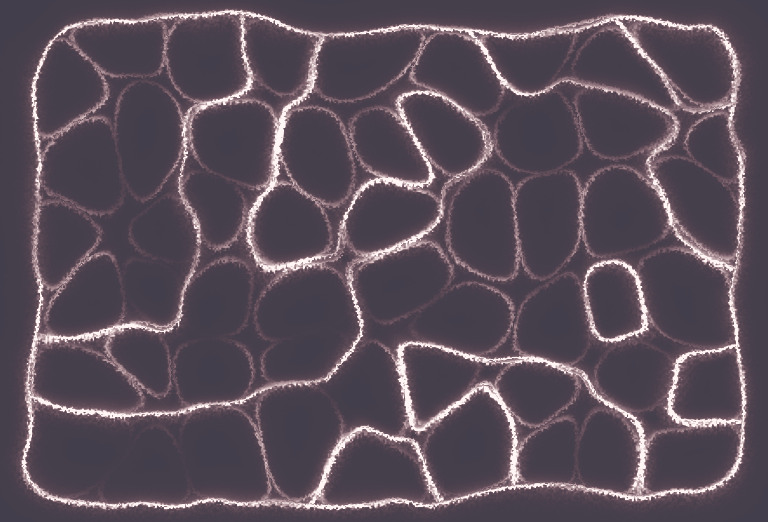
Reproduce this pattern procedurally as a Shadertoy shader.

```glsl
// A web of glowing veins around rounded cells, inside a wavy rounded wall.
// Thick veins divide two random families of jittered sites (a soft blend of
// labels); thin threads follow the softened Voronoi outline of every cell.
#define ROWS 6.0          // cells over the height of the wall
#define FILL 0.9          // height of the wall as a share of the canvas
#define JITTER 0.82       // scatter of the sites inside their grid squares
#define VEIN_SOFT 4.5     // lower values give rounder veins
#define CELL_SOFT 7.5     // lower values give rounder cells
#define STRAND 0.019      // half width of one vein strand, in cells
#define BRAID 0.10        // sideways wander of the strands
#define THREAD 0.021      // half width of a thin thread
#define GLOW 0.085        // reach of the glow around the veins
#define GRAIN 300.0       // grains over the canvas height
#define SCATTER 0.045     // displacement of the grains

const vec3 DUSK = vec3(0.264, 0.245, 0.295);
const vec3 BLUSH_WHITE = vec3(1.0, 0.96, 0.955);

vec2 hash2(vec2 p) {
    vec3 h = fract(p.xyx * vec3(0.1031, 0.1030, 0.0973));
    h += dot(h, h.yzx + 33.33);
    return fract((h.xx + h.yz) * h.zy);
}

// Smooth value noise with two independent channels in 0..1
vec2 noise2(vec2 p) {
    vec2 i = floor(p), u = fract(p);
    u = u * u * (3.0 - 2.0 * u);
    return mix(mix(hash2(i), hash2(i + vec2(1, 0)), u.x),
               mix(hash2(i + vec2(0, 1)), hash2(i + vec2(1, 1)), u.x), u.y);
}

vec2 site(vec2 c) {
    return c + 0.5 + JITTER * (hash2(c + 17.0) - 0.5);
}

bool outsideGrid(vec2 c, vec2 size) {
    return any(lessThan(c, vec2(0))) || any(greaterThanEqual(c, size));
}

float bell(float d, float width) {
    return exp(-d * d / (width * width));
}

// Three wandering strands with a shared glow; d is the distance to the axis
float vein(float d, vec2 q) {
    float light = 0.30 * exp(-abs(d) / GLOW);
    for (float i = 0.0; i < 3.0; i++) {
        vec2 n = noise2(q * 1.3 + 31.0 * i + 50.0);
        light += (0.25 + 0.4 * n.y) * bell(d + BRAID * (n.x - 0.5), STRAND);
    }
    return light;
}

float roundBox(vec2 p, vec2 halfSize, float radius) {
    vec2 e = abs(p) - halfSize + radius;
    return length(max(e, 0.0)) + min(max(e.x, e.y), 0.0) - radius;
}

void mainImage(out vec4 fragColor, in vec2 fragCoord) {
    vec2 p = (fragCoord - 0.5 * iResolution.xy) / iResolution.y;
    float scale = ROWS / FILL;
    float cols = floor(iResolution.x / iResolution.y * scale - 0.17);
    vec2 size = vec2(cols, ROWS);

    // Bent space, with a small grainy scatter
    vec2 grain = noise2(p * GRAIN + 900.0);
    vec2 q = p * scale + 0.5 * size;
    q += 0.30 * (noise2(q * 0.8 + 40.0) - 0.5);
    q += 0.10 * (noise2(q * 2.3 + 70.0) - 0.5);
    q += SCATTER * (grain - 0.5);
    float wall = roundBox(q - 0.5 * size, 0.5 * size, 0.6);

    // Nearest site, and the blended label of the sites with its gradient
    vec2 base = floor(q), home = base, toHome = vec2(9);
    vec2 sumR = vec2(0), sumLR = vec2(0);
    float sumW = 1e-9, sumL = 0.0;
    for (int k = 0; k < 25; k++) {
        vec2 c = base + vec2(k % 5, k / 5) - 2.0;
        if (outsideGrid(c, size)) continue;
        vec2 r = site(c) - q;
        if (dot(r, r) < dot(toHome, toHome)) { toHome = r; home = c; }
        float label = hash2(c + 63.0).x < 0.5 ? -1.0 : 1.0;
        float w = exp(-VEIN_SOFT * dot(r, r));
        sumW += w;
        sumL += w * label;
        sumR += w * r;
        sumLR += w * label * r;
    }
    float field = sumL / sumW;
    vec2 slope = 2.0 * VEIN_SOFT * (sumLR - field * sumR) / sumW;
    float veinDist = field / (length(slope) + 1e-4);

    // Soft distance to the cell outline, with a strength for each edge
    float sumE = exp(-CELL_SOFT * abs(wall)), sumS = 0.6 * sumE;
    for (int k = 0; k < 25; k++) {
        vec2 c = home + vec2(k % 5, k / 5) - 2.0;
        if (k == 12 || outsideGrid(c, size)) continue;
        vec2 r = site(c) - q;
        float d = dot(0.5 * (r + toHome), normalize(r - toHome));
        float e = exp(-CELL_SOFT * d);
        sumE += e;
        sumS += e * smoothstep(0.1, 0.9, hash2(c + home + 5.0).x);
    }
    float outline = -log(sumE) / CELL_SOFT + 0.01;
    float strength = sumS / sumE;

    // Light of the threads, veins and wall
    float inside = smoothstep(0.03, -0.03, wall);
    float thread = 0.50 * bell(outline, THREAD) + 0.13 * exp(-abs(outline) / 0.07);
    float power = 0.55 + 0.6 * noise2(q * 0.6 + 20.0).x;
    float light = inside * (thread * strength + power * vein(veinDist, q));
    light = max(light, (0.35 + 0.65 * power) * vein(wall, q + 80.0));
    light *= 0.6 + 0.8 * grain.y;

    float t = clamp(light, 0.0, 1.0);
    fragColor = vec4(mix(DUSK, BLUSH_WHITE, pow(vec3(t), vec3(1.0, 1.35, 1.35))), 1.0);
}
```
